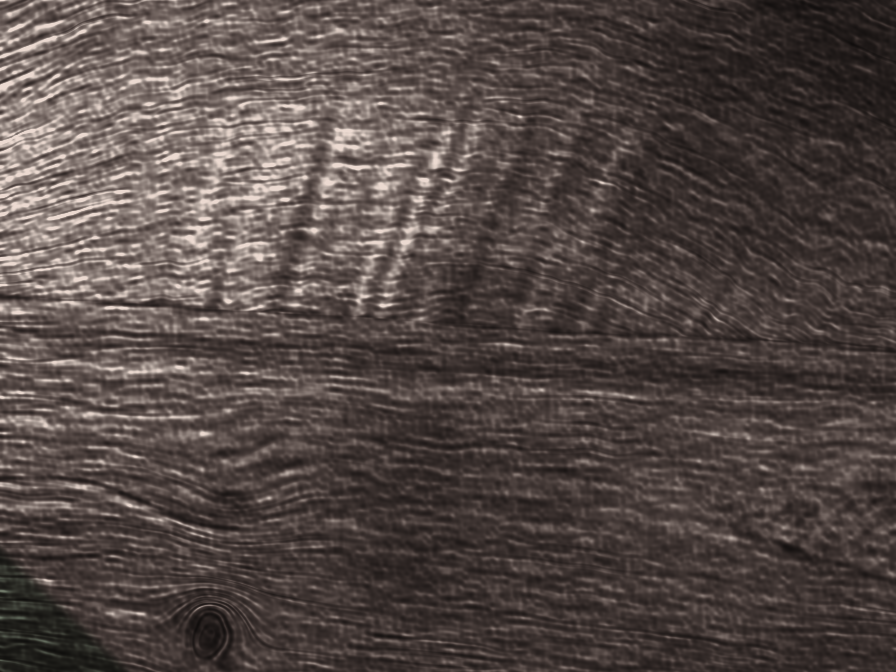
A Shadertoy shader for this texture:

```glsl
// Dark weathered wood: an arched upper plank with cross folds, a seam, and a
// flatter lower plank with a knot. Stretched value noise follows bent grain
// coordinates, is embossed, and drives brightness on a logarithmic scale.

const float BASE_TONE = -1.50;      // log brightness before lighting
const float GLOW = 0.92;            // sheen at the upper left
const float FIBRE_CONTRAST = 0.47;
const float PORE_CONTRAST = 0.21;
const float FOLD_CONTRAST = 0.43;
const float BLOTCH_CONTRAST = 0.13;
const float HIGHLIGHT_GAIN = 1.32;  // relief facing the light
const float ARCH = 0.30;            // curvature of the upper grain
const float EMBOSS_STEP = 0.004;
const vec2 KNOT = vec2(0.315, 0.06);
const vec2 SWIRL = vec2(0.34, 0.25);
const vec3 SHADOW_TINT = vec3(1.0, 0.82, 0.78);
const vec3 LIGHT_TINT = vec3(1.0, 0.925, 0.885);
const vec3 CORNER_TINT = vec3(0.48, 0.56, 0.51);

float hash(vec2 cell) {
    vec3 q = fract(vec3(cell.xyx) * 0.1031);
    q += dot(q, q.yzx + 33.33);
    return fract((q.x + q.y) * q.z);
}

// Value noise from -1 to 1
float noise(vec2 p) {
    vec2 i = floor(p), f = fract(p);
    f = f * f * (3.0 - 2.0 * f);
    float low = mix(hash(i), hash(i + vec2(1, 0)), f.x);
    float high = mix(hash(i + vec2(0, 1)), hash(i + vec2(1, 1)), f.x);
    return 2.0 * mix(low, high, f.y) - 1.0;
}

float blob(vec2 p, vec2 centre, vec2 radius) {
    vec2 d = (p - centre) / radius;
    return exp(-dot(d, d));
}

// Soft line around zero distance
float stroke(float dist, float width) {
    return exp(-dist * dist / (width * width));
}

// Fibres with thin dark furrows where a slow noise crosses zero
float fibre(vec2 g) {
    float furrow = 1.0 - smoothstep(0.0, 0.32, abs(noise(g * vec2(4, 56) + 63.0)));
    return 0.42 * noise(g * vec2(9, 98))
         + 0.18 * noise(g * vec2(3, 36) + 17.0)
         + 0.50 * noise(g * vec2(26, 165) + 41.0)
         - 0.36 * furrow;
}

float embossedFibre(vec2 g) {
    float height = fibre(g);
    return height - fibre(g + vec2(0, EMBOSS_STEP)) + 0.5 * height + 0.04;
}

// Nearly upright folds that fan out to the right
float folds(vec2 p) {
    float across = p.x - (0.1 + 0.35 * p.x) * (p.y - 0.5);
    across += 0.006 * noise(p * 12.0);
    return 0.8 * noise(vec2(across * 23.0, p.y * 1.9))
         + 0.6 * noise(vec2(across * 52.0, p.y * 4.0) + 9.0);
}

vec2 upperGrain(vec2 p, float fold) {
    float bend = ARCH * (p.x - 0.6) * (p.x - 0.6);
    bend *= mix(0.35, 1.0, max(smoothstep(0.5, 0.85, p.y), smoothstep(0.5, 0.9, p.x)));
    bend += 0.10 * blob(p, vec2(1.2, 0.55), vec2(0.28, 0.25));
    bend += 0.012 * noise(p * vec2(7, 4)) + 0.004 * fold;
    bend += 0.003 * noise(p * vec2(32, 24));
    return vec2(p.x * 1.9, p.y + bend);
}

vec2 lowerGrain(vec2 p) {
    float slope = mix(0.13, 0.05, smoothstep(0.05, 0.4, p.y));
    float across = p.y + slope * p.x + 0.012 * noise(p * vec2(3.5, 6));
    across += 0.042 * blob(p, SWIRL, vec2(0.11));
    across -= 0.025 * blob(p, vec2(0.42, 0.36), vec2(0.14, 0.08));
    float rings = length((p - KNOT) * vec2(1.0, 0.9)) + 0.016 * noise(p * 30.0);
    across = mix(across, rings, 0.9 * blob(p, KNOT, vec2(0.06)));
    across += 0.003 * noise(p * vec2(24, 30));
    return vec2(p.x * 1.15, across + 3.0);
}

float lighting(vec2 p) {
    float tone = BASE_TONE + GLOW * blob(p, vec2(0.0, 0.78), vec2(0.6, 0.36));
    tone += 0.28 * blob(p, vec2(0.62, 0.75), vec2(0.36));
    tone += 0.20 * blob(p, vec2(1.2, 0.35), vec2(0.35, 0.25));
    tone += 0.28 * blob(p, vec2(0.0, 0.27), vec2(0.35, 0.25));
    return tone - 0.45 * smoothstep(0.75, 1.33, p.x) * smoothstep(0.55, 0.95, p.y);
}

void mainImage(out vec4 fragColor, in vec2 fragCoord) {
    vec2 p = fragCoord / iResolution.y;
    float seam = p.y - (0.557 - 0.058 * p.x + 0.003 * noise(vec2(p.x * 8.0, 2)));
    float upper = smoothstep(-0.002, 0.002, seam);
    float contrast = FIBRE_CONTRAST * (0.75 + 0.65 * exp(-2.0 * p.x));

    // Grain of the two planks, with embossed pores
    float fold = folds(p);
    float relief = contrast * mix(embossedFibre(lowerGrain(p)),
                                  embossedFibre(upperGrain(p, fold)), upper);
    float pores = noise(p * 150.0) - 0.6 * noise(p * 150.0 + vec2(0.5, 0.7));
    relief += PORE_CONTRAST * (pores + 0.7 * noise(p * vec2(80, 105) + 5.0));

    // Folds across the upper plank, lit from one side
    float foldArea = smoothstep(0.1, 0.38, p.x) * (1.0 - smoothstep(0.85, 1.25, p.x));
    foldArea *= 1.0 - smoothstep(0.76, 0.94, p.y);
    float foldLight = 1.2 * fold - 0.6 * folds(p + vec2(0.016, 0.0));
    relief += FOLD_CONTRAST * upper * foldArea * foldLight;
    relief *= relief > 0.0 ? HIGHLIGHT_GAIN : 1.0;
    float blotch = noise(p * vec2(5, 9) + 3.0) + 0.6 * noise(p * vec2(11, 22) + 31.0);
    float tone = lighting(p) + relief + BLOTCH_CONTRAST * blotch;

    // Seam with dark furrows and a pale ridge below it
    float wander = 0.005 * noise(vec2(p.x * 5.0, 7)) + 0.002 * noise(vec2(p.x * 24.0, 3));
    float broken = 0.7 + 0.3 * noise(vec2(p.x * 13.0, 11));
    tone -= (0.65 + 0.6 * exp(-3.0 * p.x)) * broken * stroke(seam + 0.3 * wander, 0.0045);
    tone -= 0.28 * stroke(seam + 0.055 + wander, 0.022);
    tone -= 0.4 * broken * stroke(seam + 0.048 - wander, 0.004);
    tone += 0.45 * broken * stroke(seam + 0.092 + wander, 0.006);

    // Curved cracks
    float leftCrack = p.y - 0.29 + 0.075 * smoothstep(0.1, 0.35, p.x) + wander;
    float rightCrack = p.y - 0.24 + 0.11 * smoothstep(0.95, 1.4, p.x) + wander;
    float leftSpan = 1.0 - smoothstep(0.32, 0.40, p.x);
    float rightSpan = smoothstep(0.92, 1.1, p.x) * broken;
    tone += leftSpan * (0.45 * stroke(leftCrack + 0.012, 0.008) - 0.8 * stroke(leftCrack, 0.004));
    tone += rightSpan * (0.3 * stroke(rightCrack - 0.01, 0.006) - 0.7 * stroke(rightCrack, 0.005));

    // Knot, swirl hollow and scratched patch
    vec2 ragged = p + 0.014 * vec2(noise(p * 45.0), noise(p * 45.0 + 8.0));
    tone -= 0.9 * blob(ragged, KNOT, vec2(0.038)) + 0.6 * blob(ragged, SWIRL, vec2(0.035, 0.02));
    vec2 diagonal = vec2(p.x + p.y, p.y - 0.8 * p.x);
    float scratches = noise(diagonal * vec2(22, 85)) + noise(diagonal.yx * vec2(25, 70));
    tone += 0.36 * scratches * blob(p, vec2(1.22, 0.23), vec2(0.16, 0.065));

    // Colour and the shaded lower left corner
    float light = min(exp(tone), 1.0);
    light = mix(light, 0.85, 0.5 * smoothstep(0.7, 1.0, light));
    vec3 colour = light * mix(SHADOW_TINT, LIGHT_TINT, smoothstep(0.05, 0.75, light));
    float corner = 1.0 - smoothstep(-0.015, 0.015, p.y + 0.96 * p.x - 0.184);
    fragColor = vec4(colour * mix(vec3(1), CORNER_TINT, corner), 1);
}
```
